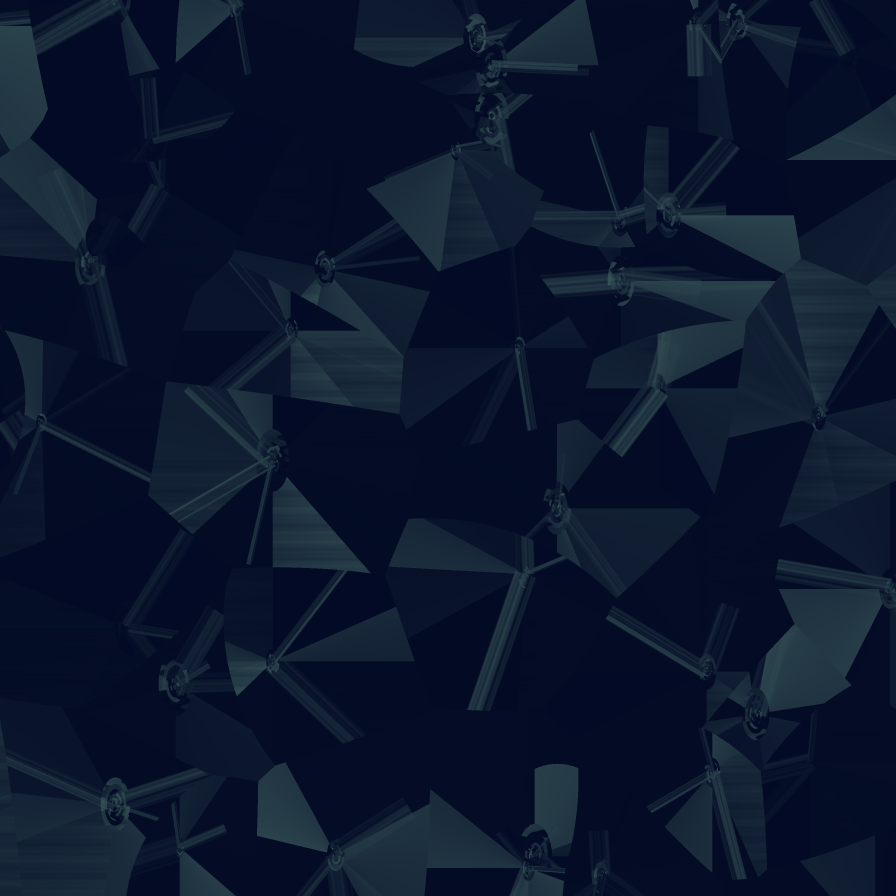
This background is drawn by a Shadertoy shader. Its source:

```glsl
// Dark navy field of teal shards: weighted cellular fans with beams and splintered hubs.

const vec3 NIGHT = vec3(0.010, 0.040, 0.143);
const vec3 TEAL = vec3(0.25, 0.38, 0.38);
const float GRID = 4.6;            // coarse cells per canvas height
const float DARK_SHARE = 0.58;     // share of unlit facets
const float EMPTY_SHARE = 0.13;    // share of cells left almost black
const vec2 CALM_CENTER = vec2(0.12, 0.72);
const float CALM_RADIUS = 0.24;
const float FACET_LOW = 0.09;
const float FACET_RANGE = 0.50;
const int BEAMS = 3;
const int SAMPLES = 3;             // antialiasing samples per axis
const float TAU = 6.2831853;

float hash(vec3 p) {
    p = fract(p * vec3(0.1031, 0.1030, 0.0973));
    p += dot(p, p.yzx + 33.33);
    return fract((p.x + p.y) * p.z);
}

float rnd(vec3 id, float channel) {
    return hash(id * 3.17 + vec3(channel * 7.3, channel * 2.9, channel * 5.1));
}

// Fine parallel lines made of layered sines, 0 to 1.
float streaks(float x, float phase) {
    return 0.5 + 0.25 * sin(x + phase) + 0.15 * sin(2.7 * x + phase * 3.0)
         + 0.10 * sin(6.1 * x - phase);
}

// Nearest weighted site; weights bend some of the cell borders.
vec2 nearestSite(vec2 p, out vec3 id) {
    vec2 base = floor(p * GRID), best = vec2(0.0);
    float bestDist = 1e5;
    id = vec3(0.0);
    for (int j = -1; j <= 1; j++)
    for (int i = -1; i <= 1; i++) {
        vec2 cell = base + vec2(i, j);
        vec3 root = vec3(cell, 0.0);
        vec2 anchor = vec2(rnd(root, 1.0), rnd(root, 2.0)) * 0.7 + 0.15;
        int count = 1 + int(4.0 * pow(rnd(root, 3.0), 2.0));
        for (int k = 0; k < count; k++) {
            vec3 key = vec3(cell, float(k));
            vec2 offset = vec2(rnd(key, 4.0), rnd(key, 5.0)) - 0.5;
            vec2 site = anchor + (k > 0 ? offset * vec2(0.75, 0.95) : vec2(0.0));
            site = (cell + site) / GRID;
            float dist = length(p - site) * mix(0.88, 1.16, rnd(key, 6.0));
            if (dist < bestDist) { bestDist = dist; best = site; id = key; }
        }
    }
    return best;
}

// Fan of flat wedges around a site, chopped into rings near the hub.
float fan(vec2 d, vec3 id) {
    float hub = mix(0.008, 0.030, rnd(id, 7.0));
    float r = length(d * vec2(1.5, 0.8)) + 1e-5;
    float ring = clamp(floor(2.5 * log2(hub / r)) + 1.0, 0.0, 7.0);
    float rotation = rnd(id, 8.0) < 0.5 ? 0.0 : rnd(id, 9.0);
    rotation += ring * 0.17 + (ring > 0.0 ? 0.05 * sin(d.y * 420.0) : 0.0);

    float turn = fract(atan(d.y, d.x) / TAU + rotation) * 4.0;
    float quarter = floor(turn), f = fract(turn);
    float split = mix(0.2, 0.8, rnd(id, 10.0 + quarter));
    bool upper = f > split;
    float across = upper ? (f - split) / (1.0 - split) : f / split;
    float wedge = quarter * 2.0 + (upper ? 1.0 : 0.0) + ring * 8.0;

    float pick = rnd(id, 20.0 + wedge);
    float lit = max(pick - DARK_SHARE, 0.0) / (1.0 - DARK_SHARE);
    float level = pick < DARK_SHARE ? 0.04 * pick
                : FACET_LOW + FACET_RANGE * pow(lit, 1.15);
    level *= mix(0.86, 1.12, across);
    if (rnd(id, 90.0 + wedge) < 0.3)
        level *= 0.78 + 0.4 * streaks(d.y * 190.0, pick * 40.0);
    return ring > 0.0 ? level * 1.15 : level;
}

// Straight ribbed bars leaving the site.
float beams(vec2 d, vec3 id) {
    float glow = 0.0;
    for (int b = 0; b < BEAMS; b++) {
        float c = 160.0 + float(b) * 5.0;
        float angle = TAU * rnd(id, c);
        vec2 dir = vec2(cos(angle), sin(angle));
        float along = dot(d, dir), side = dot(d, vec2(-dir.y, dir.x));
        float width = mix(0.003, 0.017, pow(rnd(id, c + 1.0), 1.5));
        float reach = mix(0.04, 0.22, rnd(id, c + 2.0));
        float mask = smoothstep(width, width * 0.8, abs(side))
                   * step(0.0, along) * step(along, reach);
        float rib = streaks(side / width * 3.0, rnd(id, c + 3.0) * TAU);
        glow = max(glow, mask * rib * mix(0.12, 0.75, rnd(id, c + 4.0)));
    }
    return glow;
}

float shade(vec2 p) {
    vec3 id;
    vec2 site = nearestSite(p, id);
    vec2 d = p - site;
    float calm = smoothstep(CALM_RADIUS, CALM_RADIUS * 0.6, distance(site, CALM_CENTER));
    bool empty = rnd(id, 200.0) < mix(EMPTY_SHARE, 0.8, calm);
    float level = fan(d, id) * (empty ? 0.08 : 1.0);
    float glow = beams(d, id) * (empty ? 0.6 : 1.0);
    return max(level, glow) + 0.2 * min(level, glow);
}

void mainImage(out vec4 fragColor, in vec2 fragCoord) {
    float total = 0.0;
    for (int j = 0; j < SAMPLES; j++)
    for (int i = 0; i < SAMPLES; i++) {
        vec2 jitter = (vec2(i, j) + 0.5) / float(SAMPLES) - 0.5;
        total += shade((fragCoord + jitter) / iResolution.y);
    }
    fragColor = vec4(mix(NIGHT, TEAL, total / float(SAMPLES * SAMPLES)), 1.0);
}
```
